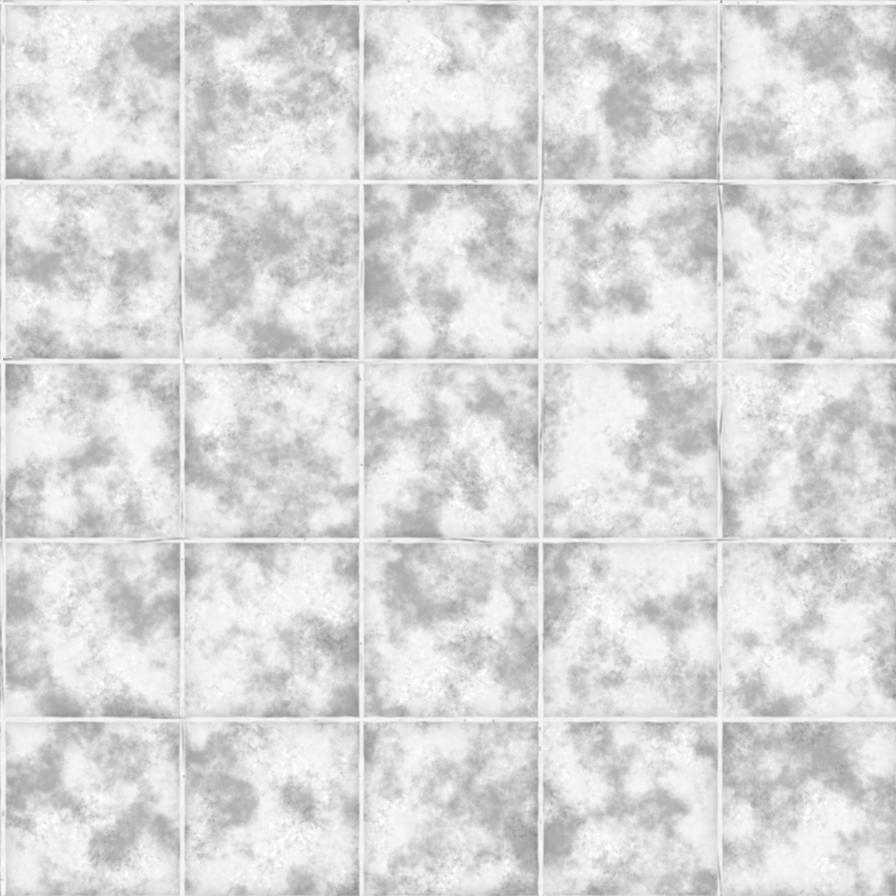
A three.js fragment shader for this texture map:

```glsl
// Worn pale grey square tiles, five by five, with thin white grout and scuffed joints.
varying vec2 vUv;

const float TILES = 5.0;
const vec2 GRID_OFFSET = vec2(0.0035, -0.003);
const float GROUT_HALF = 0.014;      // lengths below are in tile widths
const float GROUT_SOFT = 0.009;
const float GROUT_WOBBLE = 0.006;
const float EDGE_REACH = 0.042;
const float EDGE_DARKEN = 0.14;
const float CLOUD_SCALE = 5.0;
const float CLOUD_GAIN = 0.64;
const float TONE_VARIATION = 0.008;
const float SPECK_SCALE = 58.0;
const vec3 GLAZE_DARK = vec3(0.70);
const vec3 GLAZE_LIGHT = vec3(0.955);
const vec3 GROUT_COLOR = vec3(0.95);
const vec3 SCUFF_COLOR = vec3(0.50);
const mat2 TURN = mat2(0.8, 0.6, -0.6, 0.8);

float hash(vec2 p) {
  vec3 a = fract(vec3(p.xyx) * 0.1031);
  a += dot(a, a.yzx + 33.33);
  return fract((a.x + a.y) * a.z);
}

float noise(vec2 p) {
  vec2 i = floor(p);
  vec2 f = fract(p);
  f = f * f * (3.0 - 2.0 * f);
  return mix(mix(hash(i), hash(i + vec2(1.0, 0.0)), f.x),
             mix(hash(i + vec2(0.0, 1.0)), hash(i + 1.0), f.x), f.y);
}

float fbm(vec2 p) {
  float sum = 0.0;
  float amplitude = 1.0;
  float total = 0.0;
  for (int i = 0; i < 5; i++) {
    p = TURN * p * 2.0 + 19.7;
    sum += amplitude * noise(p);
    total += amplitude;
    amplitude *= CLOUD_GAIN;
  }
  return sum / total;
}

// Cloudy glaze with frayed, mottled blotches.
vec3 glaze(vec2 p, float tone) {
  float cloud = fbm(p * CLOUD_SCALE * 0.5);
  float light = smoothstep(0.23, 0.66, cloud + tone);
  vec3 color = mix(GLAZE_DARK, GLAZE_LIGHT, light);

  // Fine pits and pale flecks gather in worn patches.
  float patches = smoothstep(0.42, 0.68, fbm(p * 2.2 + 63.0));
  float grain = noise(TURN * p * SPECK_SCALE);
  color -= 0.07 * patches * smoothstep(0.60, 0.95, grain);
  color += 0.05 * patches * smoothstep(0.40, 0.08, grain);
  return color + (noise(TURN * p * 42.0 + 7.0) - 0.5) * 0.035;
}

// Broken dark streaks along one joint; side is the signed distance across it.
float scuff(float side, float along, float seed) {
  float stretch = smoothstep(0.62, 0.90, noise(vec2(along * 2.3, seed)));
  float broken = 0.3 + 0.7 * noise(vec2(along * 31.0, seed + 5.0));
  float shift = (noise(vec2(along * 4.0, seed + 9.0)) - 0.5) * 0.03;
  float stroke = 1.0 - smoothstep(0.001, 0.013, abs(side - shift));
  float chip = smoothstep(0.92, 0.99, noise(vec2(along * 19.0, seed + 13.0)));
  return stroke * max(stretch * broken, chip * 0.5);
}

void main() {
  vec2 grid = (vUv - GRID_OFFSET) * TILES;
  vec2 cell = mod(floor(grid), TILES);
  vec2 local = fract(grid);
  vec2 joint = mod(floor(grid + 0.5), TILES);
  vec2 side = grid - floor(grid + 0.5);
  vec2 along = mod(grid.yx, TILES);

  // Tile face, with its own patch of noise and its own tone.
  vec2 seed = vec2(hash(cell + 3.0), hash(cell + 17.0)) * 90.0;
  vec2 p = local + seed;
  float tone = (hash(cell + 29.0) - 0.5) * 2.0 * TONE_VARIATION;
  vec3 color = glaze(p, tone);

  // Dirt fades inward from the rims, stronger at the right and the bottom.
  vec2 rim = abs(side);
  vec2 dirt = exp(-max(rim - GROUT_HALF, 0.0) / EDGE_REACH);
  dirt *= vec2(local.x > 0.5 ? 1.0 : 0.75, local.y < 0.5 ? 1.0 : 0.75);
  float uneven = smoothstep(0.25, 0.70, fbm(p * 1.5 + 27.0));
  color -= EDGE_DARKEN * max(dirt.x, dirt.y) * (0.55 + 0.6 * uneven);

  // Grout with slightly uneven width and brightness.
  vec2 ripple = vec2(noise(vec2(along.x * 12.0, joint.x * 17.0)),
                     noise(vec2(along.y * 12.0, joint.y * 17.0 + 99.0))) - 0.5;
  vec2 width = GROUT_HALF + GROUT_WOBBLE * ripple;
  vec2 lines = 1.0 - smoothstep(width - GROUT_SOFT, width + GROUT_SOFT, rim);
  vec3 grout = GROUT_COLOR + (noise(grid * 30.0) - 0.5) * 0.04;
  color = mix(color, grout, max(lines.x, lines.y));

  // Scuffs on the joints.
  float wear = max(scuff(side.x, along.x, joint.x * 23.0 + 4.0),
                   scuff(side.y, along.y, joint.y * 23.0 + 151.0));
  color = mix(color, SCUFF_COLOR, wear * 0.75);

  gl_FragColor = vec4(clamp(color, 0.0, 1.0), 1.0);
}
```
